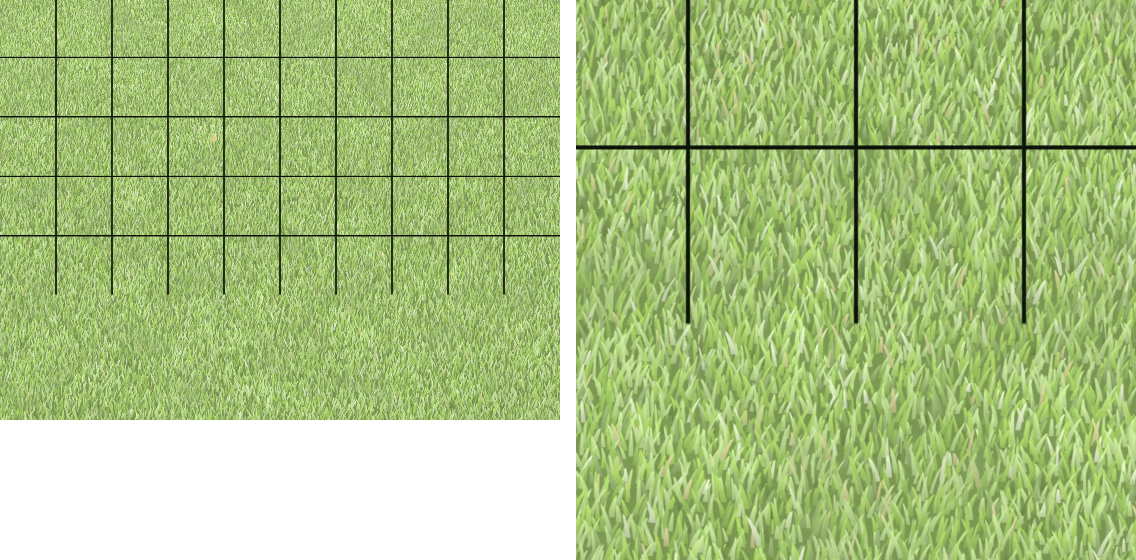
Left: the whole. Right: its middle third, enlarged.
This texture is drawn by a three.js fragment shader. Its source:

```glsl
// Sunlit lawn in perspective under a thin black grid, above a blank white strip.
varying vec2 vUv;

const float HORIZON = 1.75;     // height at which blades would shrink to nothing
const float LAWN_BASE = 0.25;   // lower edge of the grass
const float ROW_STEP = 0.003;   // gap between rows, per unit of depth
const float CELL_WIDTH = 0.004; // gap between blades, per unit of depth

const vec3 PALE = vec3(0.79, 0.91, 0.61);
const vec3 LIME = vec3(0.71, 0.87, 0.43);
const vec3 LEAF = vec3(0.63, 0.79, 0.40);
const vec3 SAGE = vec3(0.63, 0.74, 0.48);
const vec3 SHADE = vec3(0.48, 0.59, 0.32);
const vec3 GLINT = vec3(0.90, 0.96, 0.80);
const vec3 STRAW = vec3(0.86, 0.84, 0.60);
const vec3 INK = vec3(0.02, 0.04, 0.01);

vec4 hash4(vec2 p) {
  vec4 q = fract(p.xyxy * vec4(0.1031, 0.1030, 0.0973, 0.1099));
  q += dot(q, q.wzxy + 33.33);
  return fract((q.xxyz + q.yzzw) * q.zywx);
}

// Layered, bent sines for uneven patches, about -1 to 1.
float patches(vec2 p) {
  float sum = 0.0;
  float weight = 0.5;
  for (int i = 0; i < 4; i++) {
    p += 0.6 * sin(p.yx * 1.3 + float(i) * 2.1);
    sum += weight * sin(p.x) * sin(p.y + 0.7);
    p = mat2(1.5, 1.1, -1.1, 1.5) * p;
    weight *= 0.72;
  }
  return sum;
}

vec3 bladeColor(float pick) {
  vec3 color = mix(PALE, LIME, step(0.36, pick));
  color = mix(color, LEAF, step(0.58, pick));
  color = mix(color, SAGE, step(0.79, pick));
  color = mix(color, SHADE, step(0.90, pick));
  color = mix(color, GLINT, step(0.94, pick));
  return mix(color, STRAW, step(0.98, pick));
}

// Coverage of a bent, tapered blade; rise runs from 0 at the root to 1 at the tip.
float bladeMask(vec2 p, float height, float lean, float halfWidth, float rise) {
  float bend = lean * height * rise * sqrt(clamp(rise, 0.0, 1.0));
  float width = halfWidth * (1.0 - 0.75 * rise * rise);
  float offset = abs(p.x - bend) / sqrt(1.0 + lean * lean);
  float side = 1.0 - smoothstep(width - 0.0006, width + 0.0006, offset);
  return side * smoothstep(0.0, 0.1, rise) * (1.0 - smoothstep(0.85, 1.0, rise));
}

// Blades painted row by row, from the far ones to the near ones.
vec3 lawn(vec2 uv) {
  vec3 color = SHADE;
  float firstRow = floor(log(HORIZON - uv.y) / ROW_STEP);
  for (int r = 0; r < 6; r++) {
    float row = firstRow + float(r);
    float depth = exp(row * ROW_STEP);
    float cell = CELL_WIDTH * depth;
    float column = floor(uv.x / cell);
    for (int c = -2; c <= 2; c++) {
      vec2 id = vec2(column + float(c), row);
      vec4 rnd = hash4(id + 311.0);
      vec4 look = hash4(id.yx + 757.0);
      vec2 root = vec2((id.x + rnd.x) * cell, HORIZON - exp((row + rnd.y) * ROW_STEP));
      float height = depth * mix(0.006, 0.014, rnd.z);
      float lean = mix(-0.42, 0.55, rnd.w);
      float halfWidth = depth * mix(0.0007, 0.0013, look.y);
      float rise = (uv.y - root.y) / height;
      float mask = bladeMask(uv - root, height, lean, halfWidth, rise);
      vec3 blade = bladeColor(look.x) * mix(0.84, 1.05, clamp(rise, 0.0, 1.0));
      color = mix(color, blade, mask * 0.92);
    }
  }
  float tone = patches(uv * vec2(22.0, 34.0));
  color = mix(color, SAGE * 1.06, 0.28 * smoothstep(0.1, 0.9, -tone));
  return color * (1.0 + 0.05 * tone) + 0.02 * smoothstep(0.6, 1.0, uv.y);
}

float lineMask(float offset) {
  return 1.0 - smoothstep(0.0006, 0.0018, abs(offset));
}

// Nine uprights that stop partway down, and four full-width bars.
float gridMask(vec2 uv) {
  float column = clamp(floor(uv.x * 10.0 + 0.5), 1.0, 9.0);
  float upright = lineMask(uv.x - column * 0.1) * smoothstep(0.473, 0.475, uv.y);
  float drop = 1.0039 - uv.y;
  float bar = clamp(floor(drop / 0.10625 + 0.5), 1.0, 4.0);
  return max(upright, lineMask(drop - bar * 0.10625));
}

// One small dry leaf lying on the grass.
float dryLeafMask(vec2 p) {
  float radius = length(p * vec2(1.0, 0.85)) + 0.0015 * sin(3.0 * atan(p.y, p.x));
  return 1.0 - smoothstep(0.004, 0.007, radius);
}

void main() {
  vec3 color = lawn(vUv);
  color = mix(color, vec3(0.89, 0.82, 0.56), 0.85 * dryLeafMask(vUv - vec2(0.381, 0.753)));
  color = mix(color, INK, 0.95 * gridMask(vUv));
  color = mix(vec3(1.0), color, smoothstep(LAWN_BASE - 0.001, LAWN_BASE + 0.001, vUv.y));
  gl_FragColor = vec4(clamp(color, 0.0, 1.0), 1.0);
}
```
